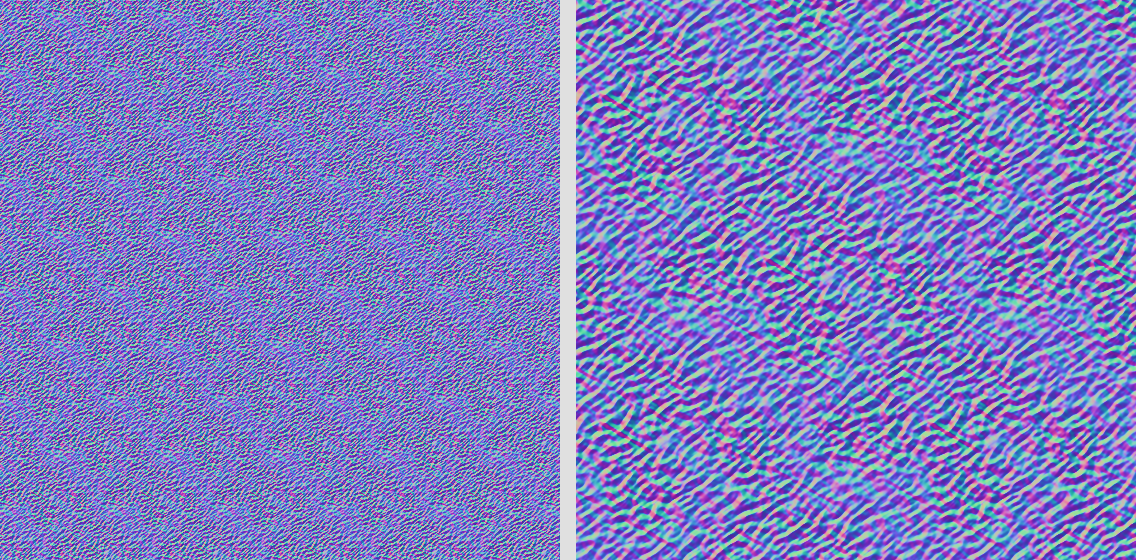
Left: the whole. Right: its middle third, enlarged.
A Shadertoy shader for this texture map:

```glsl
// Gradient noise that repeats on a sheared lattice of whole cells
vec2 cornerGradient(vec2 cell, vec2 period, float shear) {
    float turns = floor(cell.x / period.x);
    cell += turns * vec2(-period.x, shear);
    cell.y = mod(cell.y, period.y);
    float angle = 6.2832 * fract(sin(dot(cell, vec2(127.1, 311.7)) + period.y) * 43758.5);
    return vec2(cos(angle), sin(angle));
}

float gradientNoise(vec2 tile, vec2 period, float shear) {
    vec2 q = tile * period - vec2(0.0, shear * tile.x);
    vec2 cell = floor(q), f = q - cell;
    vec2 blend = f * f * f * (f * (f * 6.0 - 15.0) + 10.0);
    vec2 e = vec2(1.0, 0.0);
    float a = dot(cornerGradient(cell, period, shear), f);
    float b = dot(cornerGradient(cell + e.xy, period, shear), f - e.xy);
    float c = dot(cornerGradient(cell + e.yx, period, shear), f - e.yx);
    float d = dot(cornerGradient(cell + e.xx, period, shear), f - e.xx);
    return mix(mix(a, b, blend.x), mix(c, d, blend.x), blend.y);
}

// Thin ledges that fall away to the upper right
float scratches(vec2 tile) {
    vec2 along = normalize(vec2(0.27, 1.0));
    float height = 0.0;
    for (int i = 0; i < 4; i++) {
        float k = float(i);
        vec2 w = fract(tile - vec2(0.94, 0.776) - k * vec2(0.37, 0.61) + 0.5) - 0.5;
        float reach = min(0.16 + 0.1 * k, 0.4);
        float d = dot(w, vec2(along.y, -along.x)) / 0.012;
        float fade = 1.0 - smoothstep(reach * 0.6, reach, abs(dot(w, along)));
        height -= (i == 0 ? 0.007 : 0.003) * d * exp(-d * d) * fade;
    }
    return height;
}

float surfaceHeight(vec2 p) {
    // Diagonal square tiles: five across, ten staggered rows
    vec2 tile = vec2(p.x + p.y, p.x - p.y) * 5.12;
    float swell = gradientNoise(tile, vec2(3.0), 0.0);
    float drift = gradientNoise(tile.yx, vec2(5.0), 0.0);
    vec2 bent = tile + 0.02 * vec2(swell, drift);

    // Short wrinkles rising to the right, leaning over their upper left side
    vec2 period = vec2(14.0, 33.0);
    float lean = gradientNoise(bent, period, 4.0);
    float wrinkles = gradientNoise(bent - vec2(0.0, 0.01 * lean), period, 4.0);

    // Cross grain and fine speckle; all weaken over calm patches
    float grain = gradientNoise(bent.yx, vec2(20.0, 34.0), 8.0);
    float speckle = gradientNoise(tile, vec2(43.0), 0.0);
    float strength = mix(0.65, 1.2, smoothstep(-0.3, 0.3, swell));
    float height = strength * (0.0098 * wrinkles + 0.0042 * grain + 0.0024 * speckle);
    height += 0.004 * (swell + drift);

    // Faint broken seam along each row
    float seam = (fract(tile.x - tile.y - 0.21 + 0.5) - 0.5) / 0.02;
    height -= 0.003 * seam * exp(-seam * seam) * (0.6 + wrinkles);
    return height + scratches(tile);
}

void mainImage(out vec4 fragColor, in vec2 fragCoord) {
    vec2 p = fragCoord / iResolution.xy;
    vec2 e = vec2(0.0006, 0.0);
    vec2 slope = vec2(surfaceHeight(p + e.xy) - surfaceHeight(p - e.xy),
                      surfaceHeight(p + e.yx) - surfaceHeight(p - e.yx)) / (2.0 * e.x);

    // Softened tangent-space normal with the green axis pointing down
    vec3 normal = normalize(vec3(-slope.x, slope.y, 1.0));
    fragColor = vec4(normal * vec3(0.42, 0.41, 0.42) + 0.5, 1.0);
}
```
